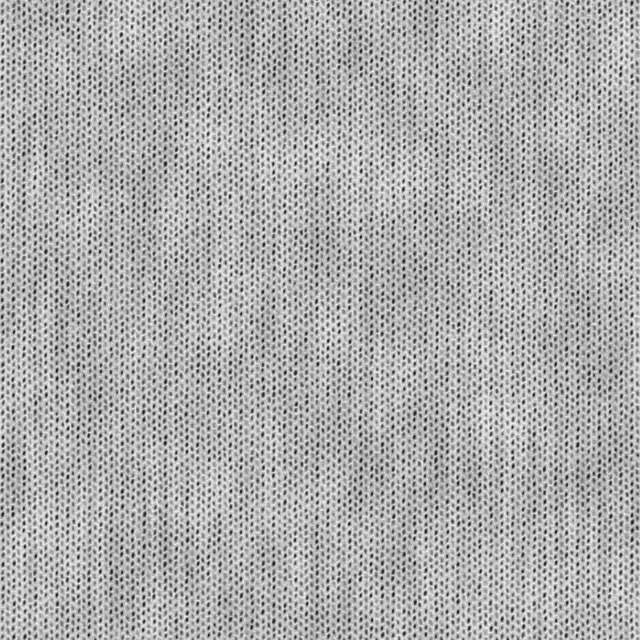
A WebGL 2 fragment shader for this texture:

```glsl
#version 300 es
precision highp float;
// Grey knitted mesh: staggered columns of small dark slanted holes, deep and
// shallow by turns, ringed by pale broken yarn. The two nearest holes give the
// shading and yarn line; gradient noise adds grain, streaks and soft patches.
uniform vec2 u_resolution;
out vec4 fragColor;

vec2 hash2(vec2 p) {
    vec3 q = fract(p.xyx * vec3(0.1031, 0.1030, 0.0973));
    q += dot(q, q.yzx + 33.33);
    return fract((q.xx + q.yz) * q.zy);
}

float gradientNoise(vec2 p) {
    vec2 i = floor(p), f = fract(p);
    vec2 u = f * f * f * (f * (f * 6.0 - 15.0) + 10.0);
    float corner[4];
    for (int k = 0; k < 4; k++) {
        vec2 o = vec2(k & 1, k >> 1);
        float angle = 6.2832 * hash2(i + o + 50.0).x;
        corner[k] = dot(vec2(cos(angle), sin(angle)), f - o);
    }
    return mix(mix(corner[0], corner[1], u.x), mix(corner[2], corner[3], u.x), u.y);
}

float knit(vec2 uv) {
    // Slight wander of the columns and rows
    vec2 wander = vec2(gradientNoise(uv * 7.0), gradientNoise(uv * 7.0 + 20.0));
    vec2 p = uv * vec2(118.0, 80.0) + vec2(0.15, 0.4) * wander;

    // Nearest and second nearest hole among the neighbouring stitches
    float nearest = 9.0, second = 9.0;
    vec2 stitch = vec2(0.0);
    for (int x = -1; x <= 1; x++) {
        float column = floor(p.x) + float(x);
        float odd = mod(column, 2.0);
        for (int y = -1; y <= 1; y++) {
            vec2 id = vec2(column, floor(p.y - 0.5 * odd) + float(y));
            vec2 random = hash2(id + 7.0);
            vec2 q = p - id - vec2(0.5, 0.5 + 0.5 * odd);
            q -= vec2(0.22, 0.28) * (random - 0.5);
            q.x -= q.y * mix(0.22, -0.12, odd);
            float d = length(q / vec2(0.29, 0.33));
            if (d < nearest) {
                second = nearest;
                nearest = d;
                stitch = id;
            } else {
                second = min(second, d);
            }
        }
    }

    // Holes of varying depth and the bright broken yarn between them
    vec2 variation = hash2(stitch + 131.0);
    float hole = 1.0 - smoothstep(0.15, mix(1.2, 1.55, variation.y), nearest);
    float yarn = 1.0 - smoothstep(0.0, 0.75, second - nearest);
    yarn *= 1.0 + 0.9 * gradientNoise(uv * vec2(150.0, 110.0) + 5.0);
    float depth = mix(0.26, 0.60, variation.x) + 0.10 * cos(3.1416 * stitch.x);
    float shade = 0.735 - depth * hole + 0.135 * yarn;

    // Fibre grain, vertical streaks and broad wear
    shade += 0.15 * gradientNoise(uv * 230.0);
    shade += 0.08 * gradientNoise(uv * vec2(60.0, 5.0));
    shade += 0.07 * gradientNoise(uv * vec2(7.0, 6.0) + 3.0);
    shade += 0.06 * gradientNoise(uv * vec2(17.0, 13.0) + 11.0);
    return shade;
}

void main() {
    // Four samples smooth the small stitches
    float shade = 0.0;
    for (int k = 0; k < 4; k++) {
        vec2 offset = vec2(k & 1, k >> 1) * 0.5 - 0.25;
        shade += 0.25 * knit((gl_FragCoord.xy + offset) / u_resolution);
    }
    fragColor = vec4(vec3(clamp(shade, 0.16, 0.92)), 1.0);
}
```
